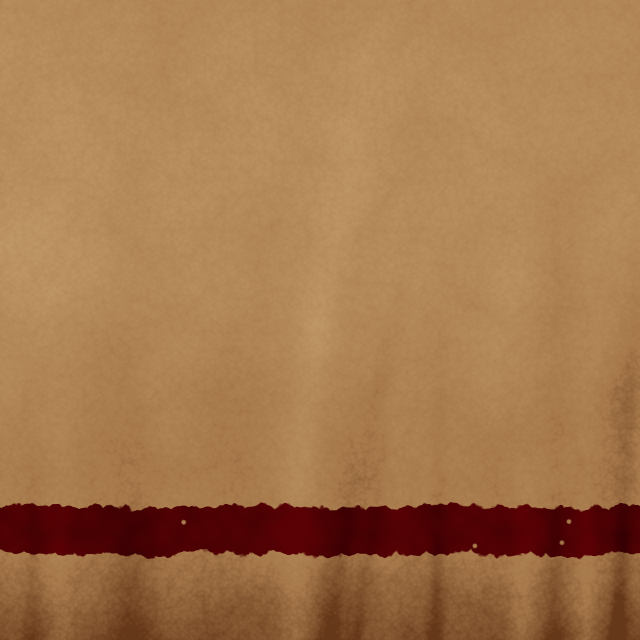
This texture is drawn by a WebGL 2 fragment shader. Its source:

```glsl
#version 300 es
precision highp float;

uniform vec2 u_resolution;
out vec4 fragColor;

#define CLOTH_DARK vec3(0.40, 0.22, 0.10)
#define CLOTH_MID vec3(0.65, 0.47, 0.29)
#define CLOTH_LIGHT vec3(0.75, 0.59, 0.40)
#define STRIPE_DARK vec3(0.20, 0.00, 0.01)
#define STRIPE_RED vec3(0.35, 0.005, 0.015)
#define STRIPE_CENTER 0.171
#define STRIPE_HALF 0.037
#define EDGE_ROUGHNESS 0.011
#define GRAIN 0.20
#define MOTTLE 0.16

// Narrow folds at the hem: x, lean, width, strength
const vec4 HEM_FOLDS[12] = vec4[12](
    vec4(0.050, 0.00, 0.014, -0.14), vec4(0.205, 0.00, 0.035, -0.28),
    vec4(0.515, 0.12, 0.022, -0.30), vec4(0.555, 0.15, 0.012, -0.20),
    vec4(0.680, 0.02, 0.012, -0.28), vec4(0.865, 0.02, 0.015, -0.20),
    vec4(0.965, 0.05, 0.014, -0.40), vec4(0.095, 0.00, 0.020, 0.16),
    vec4(0.460, 0.05, 0.025, 0.22), vec4(0.610, 0.02, 0.020, 0.12),
    vec4(0.815, 0.02, 0.020, 0.22), vec4(0.915, 0.02, 0.018, 0.25));

// Broad soft drapes: centre x, centre y, width, strength
const vec4 DRAPES[11] = vec4[11](
    vec4(0.50, 0.51, 0.030, 0.13), vec4(0.56, 0.80, 0.050, 0.07),
    vec4(0.47, 0.30, 0.030, 0.10), vec4(0.59, 0.37, 0.016, -0.13),
    vec4(0.36, 0.38, 0.070, -0.08), vec4(0.17, 0.35, 0.050, -0.09),
    vec4(0.87, 0.55, 0.050, -0.10), vec4(0.98, 0.40, 0.040, -0.20),
    vec4(0.05, 0.60, 0.080, 0.09), vec4(0.78, 0.45, 0.035, 0.09),
    vec4(0.22, 0.85, 0.080, -0.05));

// Bare flecks in the dye
const vec2 FLECKS[4] = vec2[4](
    vec2(0.287, 0.184), vec2(0.742, 0.147), vec2(0.878, 0.152), vec2(0.889, 0.185));

vec2 hash2(vec2 p) {
    vec3 q = fract(p.xyx * vec3(0.1031, 0.1030, 0.0973));
    q += dot(q, q.yzx + 33.33);
    return fract((q.xx + q.yz) * q.zy);
}

// Distance to the nearest scattered cell point
float cellular(vec2 p) {
    vec2 cell = floor(p), local = fract(p);
    float nearest = 4.0;
    for (int y = -1; y <= 1; y++)
        for (int x = -1; x <= 1; x++) {
            vec2 o = vec2(x, y);
            vec2 d = o + hash2(cell + o + 17.0) - local;
            nearest = min(nearest, dot(d, d));
        }
    return sqrt(nearest);
}

float bell(float d, float width) {
    return exp(-d * d / (width * width));
}

float foldShade(vec2 p) {
    float shade = 0.0;
    for (int i = 0; i < 12; i++) {
        vec4 f = HEM_FOLDS[i];
        shade += f.w * bell(p.x - f.x - f.y * p.y, f.z) * exp(-5.0 * p.y);
    }
    for (int i = 0; i < 11; i++) {
        vec4 d = DRAPES[i];
        float rise = p.y - d.y;
        shade += d.w * bell(p.x - d.x - 0.18 * rise, d.z) * bell(rise, 0.17);
    }
    return shade;
}

// Soft blotches, fibres and weave
float clothTexture(vec2 p) {
    vec2 warp = p + 0.02 * sin(p.yx * 23.0 + vec2(0.0, 1.7));
    float blotch = 0.6 * cellular(warp * 8.0) + 0.4 * cellular(warp * 21.0 + 5.0) - 0.48;
    float fibre = 0.5 * cellular(p * 75.0) + 0.5 * cellular(p * 160.0 + 9.0) - 0.48;
    float weave = sin(p.y * 620.0 + sin(p.x * 40.0)) * sin(p.x * 480.0 + sin(p.y * 31.0));
    return -MOTTLE * blotch - GRAIN * fibre + 0.012 * weave;
}

// Signed distance to the ragged stripe, negative inside
float stripeDistance(vec2 p) {
    float sway = 0.002 * sin(p.x * 19.0 + 0.6) + 0.0015 * sin(p.x * 47.0);
    float d = abs(p.y - STRIPE_CENTER - sway) - STRIPE_HALF;
    d += EDGE_ROUGHNESS * (cellular(p * 42.0) - 0.45);
    d += 0.4 * EDGE_ROUGHNESS * (cellular(p * 105.0) - 0.45);
    for (int i = 0; i < 4; i++)
        d = max(d, 0.0035 - length(p - FLECKS[i]));
    return d;
}

void main() {
    vec2 p = gl_FragCoord.xy / u_resolution;
    float pixel = 1.0 / min(u_resolution.x, u_resolution.y);
    float folds = foldShade(p);

    // Cloth, darkening toward the hem and right side
    float tone = 0.09 + 0.45 * smoothstep(-0.06, 0.20, p.y) + 0.25 * smoothstep(0.20, 0.65, p.y);
    tone += 0.03 - 0.06 * p.x - 0.05 * smoothstep(0.85, 1.0, p.y);
    tone = clamp(tone + folds + clothTexture(p), 0.0, 1.0);
    vec3 color = mix(CLOTH_DARK, CLOTH_MID, min(tone * 2.0, 1.0));
    color = mix(color, CLOTH_LIGHT, max(tone * 2.0 - 1.0, 0.0));

    // Dyed stripe, shaded by the same folds
    float dye = clamp(0.72 + 3.0 * folds - 0.3 * (cellular(p * 30.0) - 0.45), 0.0, 1.0);
    float edge = max(0.0015, pixel);
    float stripe = 1.0 - smoothstep(-edge, edge, stripeDistance(p));
    color = mix(color, mix(STRIPE_DARK, STRIPE_RED, dye), stripe);

    fragColor = vec4(color, 1.0);
}
```
